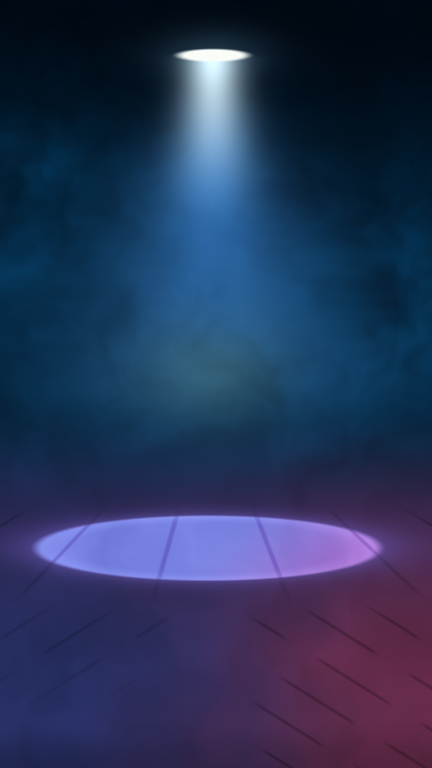
Reproduce this background procedurally as a WebGL 2 fragment shader.

```glsl
#version 300 es
precision highp float;
// A misty stage: one overhead spotlight, its beam, and a violet pool on a plank floor.

uniform vec2 u_resolution;
out vec4 fragColor;

// Layout in canvas widths, origin at the lower left
const float HEIGHT = 1.778;
const vec2 LAMP = vec2(0.493, 1.650);
const vec2 LAMP_RADII = vec2(0.088, 0.0155);
const vec2 POOL = vec2(0.481, 0.509);
const vec2 POOL_RADII = vec2(0.398, 0.075);
const vec2 VANISHING = vec2(0.486, 0.859);
const float PLANK_SLOPE = 0.67;
const float SEAM_GAP = 0.155;
const float SEAM_RUN = 1.6;

// Palette
const vec3 NIGHT = vec3(0.0, 0.035, 0.075);
const vec3 DEEP_BLUE = vec3(0.012, 0.125, 0.215);
const vec3 SMOKE = vec3(0.01, 0.13, 0.20);
const vec3 HALO = vec3(0.14, 0.34, 0.54);
const vec3 BEAM_WHITE = vec3(0.85, 0.93, 0.96);
const vec3 BEAM_BLUE = vec3(0.22, 0.49, 0.78);
const vec3 TEAL_MIST = vec3(0.11, 0.12, 0.06);
const vec3 FLOOR_FAR = vec3(0.17, 0.14, 0.29);
const vec3 FLOOR_BLUE = vec3(0.15, 0.18, 0.38);
const vec3 FLOOR_RED = vec3(0.40, 0.17, 0.29);
const vec3 POOL_BLUE = vec3(0.47, 0.51, 0.88);
const vec3 POOL_PINK = vec3(0.64, 0.44, 0.81);
const vec3 POOL_GLOW = vec3(0.40, 0.34, 0.70);

vec2 hash2(vec2 p) {
  p = vec2(dot(p, vec2(127.1, 311.7)), dot(p, vec2(269.5, 183.3)));
  return fract(sin(p) * 43758.5) * 2.0 - 1.0;
}

float gradientNoise(vec2 p) {
  vec2 i = floor(p), f = fract(p);
  vec2 u = f * f * f * (f * (f * 6.0 - 15.0) + 10.0);
  vec2 e = vec2(1.0, 0.0);
  float a = dot(hash2(i), f);
  float b = dot(hash2(i + e), f - e);
  float c = dot(hash2(i + e.yx), f - e.yx);
  float d = dot(hash2(i + 1.0), f - 1.0);
  return mix(mix(a, b, u.x), mix(c, d, u.x), u.y);
}

float fbm(vec2 p) {
  float sum = 0.0, amp = 0.6;
  for (int i = 0; i < 4; i++) {
    sum += amp * gradientNoise(p);
    p = p * 2.03 + 7.3;
    amp *= 0.5;
  }
  return sum;
}

float blob(vec2 p, vec2 centre, vec2 radii) {
  vec2 q = (p - centre) / radii;
  return exp(-dot(q, q));
}

// Long boards converging on the vanishing point
float plankLines(vec2 p) {
  float depth = max(VANISHING.y - p.y, 0.05);
  float slope = (p.x - VANISHING.x) / depth;
  float cell = fract((slope + 0.28) / PLANK_SLOPE + 0.5) - 0.5;
  float gap = abs(cell) * PLANK_SLOPE * depth;
  float reach = smoothstep(0.24, 0.30, depth) * (1.0 - smoothstep(0.38, 0.50, depth));
  return (1.0 - smoothstep(0.002, 0.009, gap)) * reach;
}

// Broken diagonal seams on the near floor
float seamDashes(vec2 p) {
  float side = abs(p.x - VANISHING.x);
  float c = side + VANISHING.x - SEAM_RUN * (HEIGHT - p.y);
  float row = round(c / SEAM_GAP);
  float gap = abs(c - row * SEAM_GAP) / length(vec2(1.0, SEAM_RUN));
  float along = abs(fract(side / 0.24 + hash2(vec2(row, 3.0)).x) - 0.5);
  float dash = 1.0 - smoothstep(0.26, 0.40, along);
  float reach = smoothstep(0.07, 0.14, side) * (1.0 - smoothstep(0.34, 0.39, p.y));
  float leftFade = p.x < VANISHING.x ? smoothstep(0.12, 0.26, p.y) * 0.6 : 1.0;
  return (1.0 - smoothstep(0.001, 0.006, gap)) * dash * reach * leftFade;
}

void main() {
  vec2 p = gl_FragCoord.xy / u_resolution * vec2(1.0, HEIGHT);
  float mist = fbm(p * 3.2 + 1.7);
  float wisps = fbm(p * 5.0 + vec2(mist * 1.5, 9.0));

  // Dark backdrop with drifting smoke
  vec3 color = mix(DEEP_BLUE, NIGHT, smoothstep(1.0, 1.75, p.y));
  float smoke = 0.75 * blob(p, vec2(0.07, 1.40), vec2(0.28, 0.19))
    + 0.35 * blob(p, vec2(0.04, 1.12), vec2(0.25, 0.20))
    + blob(p, vec2(0.90, 1.10), vec2(0.26, 0.26));
  color += SMOKE * smoke * clamp(0.75 + 1.6 * mist + wisps, 0.0, 1.5);
  color *= 1.0 + 0.5 * wisps;

  // Floor, cool on the left and warm on the right
  vec3 nearFloor = mix(FLOOR_BLUE, FLOOR_RED, smoothstep(0.15, 0.98, p.x + 0.25 * mist));
  vec3 stage = mix(nearFloor, FLOOR_FAR, smoothstep(0.22, 0.62, p.y) * 0.7);
  stage *= 1.0 + 0.25 * wisps - 0.18 * smoothstep(0.12, 0.0, p.y);
  float seams = max(plankLines(p), seamDashes(p));
  stage *= 1.0 - 0.22 * seams;
  color = mix(color, stage, 1.0 - smoothstep(0.54, 0.84, p.y));

  // Wide halo, misty patch and bright core of the beam
  float drop = LAMP.y - p.y;
  float fall = max(drop, 0.0);
  float x = p.x - LAMP.x;
  float haloX = x / (0.09 + 0.35 * fall);
  float halo = exp(-haloX * haloX) * smoothstep(0.0, 0.35, drop);
  halo *= 1.0 - smoothstep(0.62, 1.08, drop);
  color = mix(color, HALO, halo * clamp(0.85 + 0.6 * wisps, 0.0, 1.0));
  color += TEAL_MIST * blob(p, vec2(0.487, 0.92), vec2(0.17, 0.12));
  float coreX = x / (0.06 + 0.11 * fall);
  float core = exp(-coreX * coreX) * smoothstep(-0.01, 0.01, drop);
  core *= 1.0 - smoothstep(0.18, 0.76, drop);
  color = mix(color, mix(BEAM_WHITE, BEAM_BLUE, smoothstep(0.0, 0.42, drop)), core * 0.92);

  // Pool of light with a soft rim
  float ring = length((p - POOL) / POOL_RADII);
  vec3 pool = mix(POOL_BLUE, POOL_PINK, smoothstep(0.45, 0.90, p.x - (p.y - POOL.y)));
  pool += 0.10 * wisps + 0.06 * smoothstep(0.75, 1.0, ring);
  pool *= 1.0 - vec3(0.15, 0.22, 0.10) * seams;
  color = mix(color, POOL_GLOW, 0.6 * exp(-5.0 * max(ring - 1.0, 0.0)));
  color = mix(color, pool, 1.0 - smoothstep(0.96, 1.04, ring));

  // Lamp face and its faint aura
  float lens = length((p - LAMP) / LAMP_RADII);
  color += vec3(0.12, 0.17, 0.20) * blob(p, LAMP, vec2(0.13, 0.06));
  color = mix(color, vec3(0.98, 0.99, 0.97), 1.0 - smoothstep(0.72, 1.12, lens));

  fragColor = vec4(clamp(color, 0.0, 1.0), 1.0);
}
```
